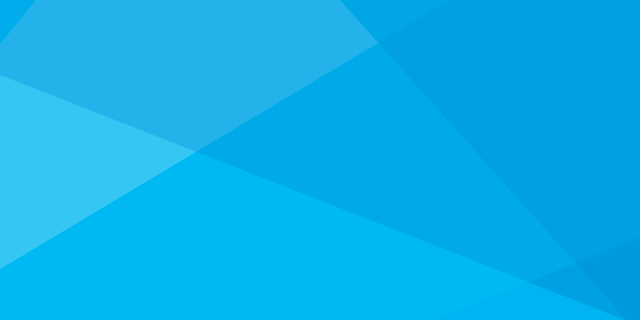
Give the GLSL for this background, as a Shadertoy shader.

```glsl
// Flat blue backdrop cut into translucent-looking facets by five straight edges.
// Each edge gives an antialiased half-plane mask; masks are combined to blend
// the facet colours, from the broad areas to the small overlaps.

#define EDGE_SOFTNESS 1.0
#define MID_BLUE    vec3(0.000, 0.667, 0.914)
#define BRIGHT_BLUE vec3(0.000, 0.726, 0.953)
#define DEEP_BLUE   vec3(0.000, 0.627, 0.890)
#define PALE_BLUE   vec3(0.141, 0.698, 0.918)
#define PALE_CYAN   vec3(0.212, 0.776, 0.957)
#define WEDGE_BLUE  vec3(0.000, 0.651, 0.902)
#define CORNER_BLUE vec3(0.000, 0.675, 0.925)
#define SHADE_MID   vec3(0.000, 0.631, 0.886)
#define SHADE_DEEP  vec3(0.000, 0.600, 0.871)
#define SHADE_LIGHT vec3(0.000, 0.706, 0.949)

// Coverage of the half-plane to the left of the direction start -> end.
float leftOf(vec2 p, vec2 start, vec2 end) {
    vec2 along = normalize(end - start);
    vec2 offset = p - start;
    float dist = along.x * offset.y - along.y * offset.x;
    return clamp(0.5 + dist * iResolution.y / EDGE_SOFTNESS, 0.0, 1.0);
}

void mainImage(out vec4 fragColor, in vec2 fragCoord) {
    // Canvas space: x from 0 to 2, y from 0 to 1
    vec2 p = fragCoord / iResolution.xy * vec2(2.0, 1.0);

    // Half-plane masks
    float aboveFall = leftOf(p, vec2(0.0, 0.766), vec2(1.953, 0.0));
    float aboveRise = leftOf(p, vec2(0.0, 0.159), vec2(1.406, 1.0));
    float rightSide = leftOf(p, vec2(1.0625, 1.0), vec2(1.958, 0.0));
    float lowCorner = 1.0 - leftOf(p, vec2(1.354, 0.0), vec2(2.0, 0.258));
    float topCorner = leftOf(p, vec2(0.0, 0.862), vec2(0.112, 1.0));

    // Upper facets, from left to right
    vec3 leftUpper = mix(MID_BLUE, PALE_BLUE, aboveRise);
    leftUpper = mix(leftUpper, SHADE_MID, lowCorner);
    vec3 rightUpper = mix(DEEP_BLUE, WEDGE_BLUE, aboveRise);
    rightUpper = mix(rightUpper, SHADE_DEEP, lowCorner);
    vec3 upper = mix(leftUpper, rightUpper, rightSide);
    upper = mix(upper, CORNER_BLUE, topCorner);

    // Lower facets
    vec3 lower = mix(BRIGHT_BLUE, PALE_CYAN, aboveRise);
    lower = mix(lower, SHADE_LIGHT, lowCorner);

    fragColor = vec4(mix(lower, upper, aboveFall), 1.0);
}
```
